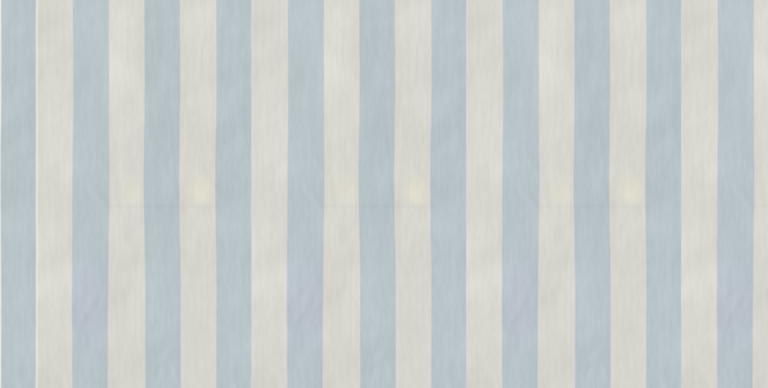
Reproduce this pattern procedurally as a Shadertoy shader.

```glsl
float hash(vec2 p) {
    vec3 q = fract(p.xyx * vec3(0.1031, 0.1030, 0.0973));
    q += dot(q, q.yzx + 33.33);
    return fract((q.x + q.y) * q.z);
}

float noise(vec2 p) {
    vec2 i = floor(p), f = fract(p);
    f = f * f * (3.0 - 2.0 * f);
    return mix(mix(hash(i), hash(i + vec2(1, 0)), f.x),
               mix(hash(i + vec2(0, 1)), hash(i + vec2(1, 1)), f.x), f.y);
}

float fbm(vec2 p) {
    float sum = 0.0, amp = 0.5;
    for (int i = 0; i < 4; i++) {
        sum += amp * (noise(p) - 0.5);
        p = mat2(1.6, 1.2, -1.2, 1.6) * p + 7.3;
        amp *= 0.5;
    }
    return sum;
}

// Soft elongated bump, tilted by angle
float fold(vec2 p, float angle, vec2 size) {
    float c = cos(angle), s = sin(angle);
    vec2 q = vec2(c * p.x + s * p.y, c * p.y - s * p.x) / size;
    return exp(-dot(q, q));
}

// Small creases, lit on one side and shaded on the other
float creases(vec2 p) {
    float sum = 0.0;
    for (int i = 0; i < 12; i++) {
        float k = float(i);
        vec2 d = p - vec2(6.0 * hash(vec2(k, 3.0)), 7.0 * hash(vec2(k, 9.0)));
        float a = mix(0.6, 2.2, hash(vec2(k, 17.0)));
        vec2 side = 0.07 * vec2(-sin(a), cos(a));
        vec2 size = vec2(0.35 + 0.5 * hash(vec2(k, 23.0)), 0.09);
        sum += fold(d - side, a, size) - fold(d + side, a, size);
    }
    return sum;
}

void mainImage(out vec4 fragColor, in vec2 fragCoord) {
    // One unit is one stripe; the cloth panel is six stripes wide
    float pixel = 10.83 / iResolution.y;
    vec2 p = fragCoord * pixel - vec2(1.02, 0.0);
    vec2 q = vec2(mod(p.x, 6.0), p.y);

    // Hand-cut stripe edges, kept straight at the panel joins
    float sway = 0.06 * (noise(vec2(floor(q.x + 0.5) * 5.0, q.y * 0.35)) - 0.6);
    float s = q.x + sway * smoothstep(0.0, 0.7, min(q.x, 6.0 - q.x));
    float edge = 0.5 - abs(mod(s + 0.5, 2.0) - 1.0);
    float soft = max(pixel * 0.7, 0.03);
    float cream = smoothstep(-soft, soft, edge);
    vec3 col = mix(vec3(0.722, 0.767, 0.785), vec3(0.842, 0.840, 0.812), cream);

    // Lavender cast low on the second stripe
    col += vec3(0.008, -0.008, 0.012) * fold(q - vec2(1.5, 2.3), 0.0, vec2(0.6, 1.3)) * (1.0 - cream);

    // Broad folds and cloudy shading
    float shade = 0.05 * fbm(q * vec2(0.9, 0.5));
    shade += 0.035 * fbm(mat2(0.8, -0.6, 0.6, 0.8) * q * vec2(0.7, 1.6) + 20.0);
    shade += 0.022 * fold(q - vec2(2.5, 8.7), -0.9, vec2(1.3, 0.3));
    shade += 0.016 * fold(q - vec2(0.4, 3.0), 0.7, vec2(1.0, 0.25));
    shade -= 0.014 * fold(q - vec2(3.4, 7.6), -1.0, vec2(1.4, 0.4));
    shade += 0.011 * creases(q) * mix(1.0, 0.4, cream);

    // Vertical threads
    shade += 0.018 * (noise(q * vec2(13.0, 1.6)) - 0.5);
    shade += 0.014 * (noise(q * vec2(21.0, 6.0) + 40.0) - 0.5);
    col += shade;

    // Pale glowing patches, cut off by a faint horizontal join
    float join = smoothstep(-soft, soft, q.y - 5.08);
    float glow = 0.5 * fold(q - vec2(2.62, 5.5), 0.0, vec2(0.36, 0.42))
               + fold(q - vec2(4.6, 5.5), 0.0, vec2(0.32, 0.42));
    col += vec3(0.045, 0.035, -0.005) * glow * join * mix(0.25, 1.0, cream);
    float middle = smoothstep(1.6, 2.2, q.x) * smoothstep(5.4, 4.8, q.x);
    col -= 0.01 * middle * fold(vec2(0.0, q.y - 5.08), 0.0, vec2(1.0, 0.05));

    // Bright line where panels meet, strongest at the first one
    float seam = smoothstep(0.03 + pixel, 0.0, min(q.x, 6.0 - q.x));
    col += 0.08 * seam * mix(0.25, 1.0, step(p.x, 1.0));
    col += 0.07 * smoothstep(0.06, 0.0, p.x + 1.02);

    fragColor = vec4(col, 1.0);
}
```
